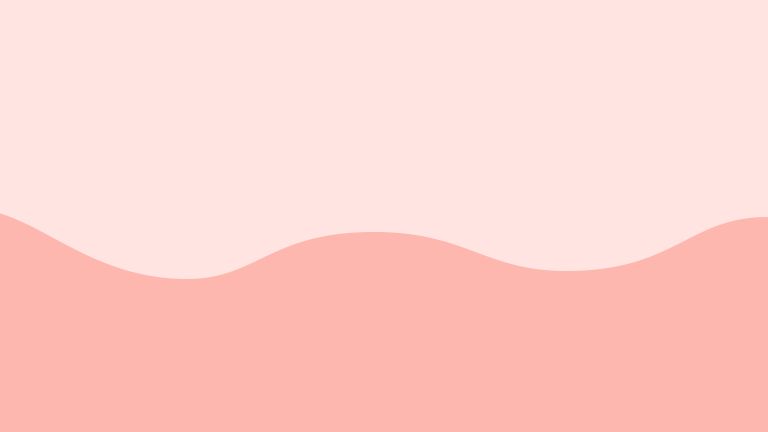
This background is drawn by a Shadertoy shader. Its source:

```glsl
#define SKY_COLOR vec3(1.0, 0.894, 0.882)
#define WAVE_COLOR vec3(0.992, 0.718, 0.686)
#define BISECTION_STEPS 18

// Cubic Bezier; c holds its four control values
float bezier(vec4 c, float t) {
    float s = 1.0 - t;
    return dot(c, vec4(s * s * s, 3.0 * s * s * t, 3.0 * s * t * t, t * t * t));
}

float bezierSlope(vec4 c, float t) {
    float s = 1.0 - t;
    return 3.0 * dot(c.yzw - c.xyz, vec3(s * s, 2.0 * s * t, t * t));
}

// Parameter at which a rising curve reaches x
float solveBezier(vec4 c, float x) {
    float low = 0.0, high = 1.0;
    for (int i = 0; i < BISECTION_STEPS; i++) {
        float middle = 0.5 * (low + high);
        if (bezier(c, middle) < x) low = middle;
        else high = middle;
    }
    return 0.5 * (low + high);
}

// Crest height and its slope, in fractions of the canvas
vec2 waveCrest(float x) {
    // Left slope, running down from the canvas edge
    vec4 spanX = vec4(0.0, 0.0651, 0.1302, 0.2435);
    vec4 spanY = vec4(0.5058, 0.4722, 0.3542, 0.3542);

    // Central hill, then the rise on the right
    if (x > 0.737) {
        spanX = vec4(0.737, 0.8802, 0.8958, 1.0);
        spanY = vec2(0.3727, 0.4977).xxyy;
    } else if (x > 0.487) {
        spanX = vec4(0.487, 0.6068, 0.6315, 0.737);
        spanY = vec2(0.463, 0.3727).xxyy;
    } else if (x > 0.2435) {
        spanX = vec4(0.2435, 0.3346, 0.3516, 0.487);
        spanY = vec2(0.3542, 0.463).xxyy;
    }

    float t = solveBezier(spanX, x);
    return vec2(bezier(spanY, t), bezierSlope(spanY, t) / bezierSlope(spanX, t));
}

void mainImage(out vec4 fragColor, in vec2 fragCoord) {
    vec2 uv = fragCoord / iResolution.xy;
    vec2 crest = waveCrest(uv.x);

    // Signed distance to the crest, smoothed over one pixel
    float slope = crest.y * iResolution.y / iResolution.x;
    float edge = (crest.x - uv.y) * iResolution.y / sqrt(1.0 + slope * slope);
    float coverage = clamp(edge + 0.5, 0.0, 1.0);

    fragColor = vec4(mix(SKY_COLOR, WAVE_COLOR, coverage), 1.0);
}
```
